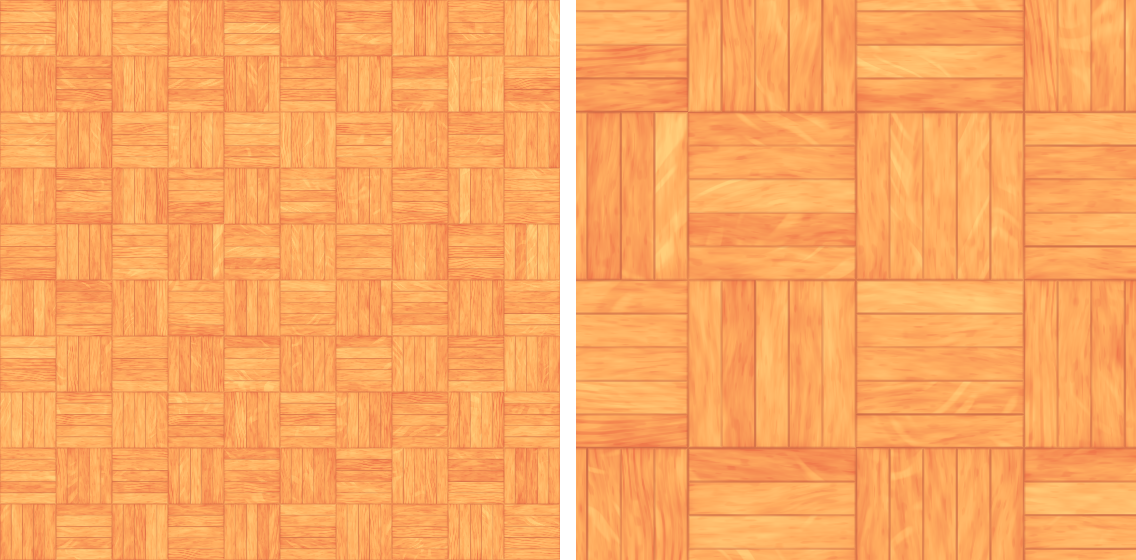
Left: the whole. Right: its middle third, enlarged.
This texture is drawn by a WebGL 1 fragment shader. Its source:

```glsl
precision highp float;
// Mosaic parquet: a checkerboard of warm oak blocks, each made of five grained strips.

uniform vec2 u_resolution;

const float TILES = 10.0;         // blocks across and down
const float STRIPS = 5.0;         // strips in a block
const float STRIP_SEAM = 0.013;   // seam widths, in blocks
const float BLOCK_SEAM = 0.016;
const float EDGE_FADE = 0.04;     // reach of the stain along block edges
const float EDGE_STAIN = 0.20;
const float STRIP_CONTRAST = 0.60;
const float GRAIN_CONTRAST = 0.62;
const float MOTTLE_CONTRAST = 0.38;
const float FLECK_SHARE = 0.30;   // share of strips with pale ray flecks
const float RING_SHARE = 0.28;    // share of strips with dark growth rings
const vec3 DARK_OAK = vec3(0.955, 0.52, 0.31);
const vec3 MID_OAK = vec3(1.0, 0.675, 0.37);
const vec3 PALE_OAK = vec3(1.0, 0.79, 0.465);
const vec3 SEAM_COLOR = vec3(0.80, 0.41, 0.27);

float hash(vec2 p) {
  vec3 q = fract(vec3(p.xyx) * 0.1031);
  q += dot(q, q.yzx + 33.33);
  return fract((q.x + q.y) * q.z);
}

float noise(vec2 p) {
  vec2 i = floor(p);
  vec2 f = fract(p);
  f = f * f * (3.0 - 2.0 * f);
  return mix(mix(hash(i), hash(i + vec2(1.0, 0.0)), f.x),
             mix(hash(i + vec2(0.0, 1.0)), hash(i + vec2(1.0, 1.0)), f.x), f.y);
}

float fbm(vec2 p) {
  float sum = 0.0;
  float amp = 0.5;
  for (int k = 0; k < 3; k++) {
    sum += amp * noise(p);
    p = p * 2.03 + 17.3;
    amp *= 0.5;
  }
  return sum / 0.875;
}

// Antialiased coverage of a line at distance d from its centre.
float line(float d, float width, float pixel) {
  return clamp((0.5 * (width + pixel) - d) / pixel, 0.0, 1.0);
}

vec3 oak(float tone) {
  vec3 low = mix(DARK_OAK, MID_OAK, clamp(tone * 2.0, -0.3, 1.0));
  return mix(low, PALE_OAK, clamp(tone * 2.0 - 1.0, 0.0, 1.15));
}

// Tone of one strip; q runs along (x) and across (y) the block.
float stripTone(vec2 q, vec2 id) {
  float seed = hash(id);
  float kind = hash(id + 71.0);
  vec2 g = q + vec2(seed, kind) * 37.0;
  float bend = noise(g * vec2(2.5, 4.0)) - 0.5;
  g.y += (hash(id + 13.0) - 0.5) * 0.16 * q.x + 0.07 * bend;

  // Base shade, broad mottling and fine fibres
  float tone = 0.54 + STRIP_CONTRAST * (0.5 * (seed + hash(id + 29.0)) - 0.5);
  tone += MOTTLE_CONTRAST * (fbm(g * vec2(3.0, 9.0)) - 0.5);
  tone += GRAIN_CONTRAST * (fbm(g * vec2(6.0, 32.0)) - 0.5);

  // Short dark pores
  tone -= 0.16 * smoothstep(0.66, 0.9, noise(g * vec2(13.0, 62.0)));

  // Growth rings, drawn out along the strip
  float ring = 0.5 + 0.5 * sin(130.0 * g.y + 9.0 * noise(g * vec2(2.2, 3.0)));
  float ringMask = step(1.0 - RING_SHARE, kind) * noise(g * vec2(3.0, 6.0));
  tone -= 0.42 * ringMask * smoothstep(0.55, 1.0, ring);

  // Curved pale flecks lying across the fibres
  float sway = (hash(id + 47.0) - 0.5) * 4.0 * q.y + 0.3 * bend;
  float fleck = noise(vec2((g.x + sway) * 15.0, g.y * 6.0));
  float fleckMask = step(kind, FLECK_SHARE) * smoothstep(0.3, 0.65, noise(g * vec2(2.5, 5.0)));
  return tone + 0.30 * fleckMask * smoothstep(0.55, 0.85, fleck);
}

void main() {
  vec2 p = gl_FragCoord.xy / u_resolution * TILES;
  float pixel = TILES / min(u_resolution.x, u_resolution.y);
  vec2 tile = floor(p);
  vec2 f = fract(p);

  // Alternate blocks turn by a quarter; even ones stand upright
  bool upright = mod(tile.x + tile.y, 2.0) < 0.5;
  vec2 q = upright ? f.yx : f;
  float strip = floor(q.y * STRIPS);
  vec2 id = vec2(tile.x * STRIPS + strip, tile.y + 5.0);
  float tone = stripTone(q, id);

  // Soft stain around each block
  vec2 toEdge = min(f, 1.0 - f);
  float edge = min(toEdge.x, toEdge.y);
  tone -= EDGE_STAIN * exp(-edge / EDGE_FADE) * (0.5 + noise(p * 9.0));

  // Strip seams vary in strength from one to the next and along their length
  float joint = floor(q.y * STRIPS + 0.5);
  float jointDistance = abs(q.y - joint / STRIPS);
  float jointSeed = hash(vec2(tile.x * 7.0 + joint, tile.y + 91.0));
  float wear = noise(vec2(q.x * 5.0 + jointSeed * 50.0, jointSeed * 80.0));
  float seam = line(jointDistance, STRIP_SEAM, pixel) * (0.15 + 0.5 * jointSeed + 0.3 * wear);
  float border = line(edge, BLOCK_SEAM, pixel) * (0.35 + 0.4 * noise(p * 4.0));

  vec3 color = mix(oak(tone), SEAM_COLOR, clamp(max(seam, border), 0.0, 1.0));
  gl_FragColor = vec4(color, 1.0);
}
```
